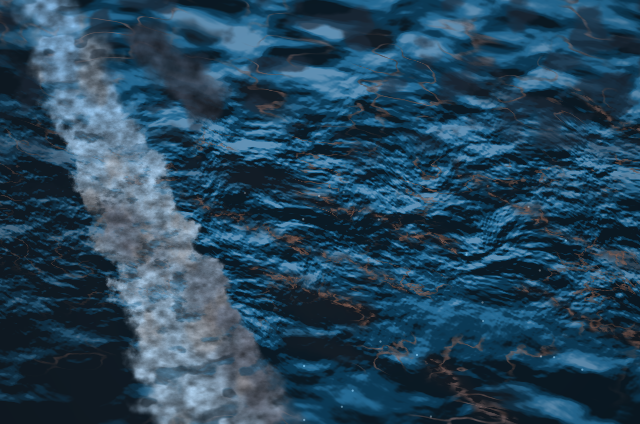
This texture is drawn by a Shadertoy shader. Its source:

```glsl
// Wet rippled asphalt at dusk with a worn, pale painted stripe on the left.
// Slanted value noise forms ripples lit by their slope; rocks and rust-brown
// crests are distance shapes, and detail fades away from the focal band.

const vec3 DEEP = vec3(0.040, 0.098, 0.140);
const vec3 WATER = vec3(0.045, 0.225, 0.335);
const vec3 SKY = vec3(0.140, 0.410, 0.575);
const vec3 GLINT = vec3(0.440, 0.600, 0.730);
const vec3 STONE = vec3(0.105, 0.120, 0.150);
const vec3 RUST = vec3(0.470, 0.330, 0.280);

float hash(vec2 p) {
    vec3 q = fract(p.xyx * vec3(0.1031, 0.1030, 0.0973));
    q += dot(q, q.yzx + 33.33);
    return fract((q.x + q.y) * q.z);
}

float noise(vec2 p) {
    vec2 i = floor(p), f = fract(p);
    f = f * f * (3.0 - 2.0 * f);
    return mix(mix(hash(i), hash(i + vec2(1, 0)), f.x),
               mix(hash(i + vec2(0, 1)), hash(i + vec2(1, 1)), f.x), f.y);
}

// Normalised octave sum; blur suppresses the finer octaves.
float fbm(vec2 p, float blur) {
    float sum = 0.0, total = 0.0, amp = 1.0;
    for (int i = 0; i < 5; i++) {
        sum += amp * noise(p);
        total += amp;
        p = mat2(0.98, 0.2, -0.2, 0.98) * p * 2.07 + 17.3;
        amp *= 0.5 * exp(-0.9 * blur);
    }
    return sum / total;
}

// Ripple space: long axis runs down to the right, finer with distance.
vec2 rippleSpace(vec2 p) {
    vec2 q = vec2(0.95 * p.x - 0.30 * p.y, 0.28 * p.x + 0.96 * p.y);
    q += 0.05 * vec2(noise(p * 9.0 + 60.0), noise(p * 7.0));
    q.y += 0.15 * p.y * p.y;
    return q * vec2(8.5, 13.0);
}

float segmentDist(vec2 p, vec2 a, vec2 b) {
    vec2 d = b - a;
    return length(p - a - d * clamp(dot(p - a, d) / dot(d, d), 0.0, 1.0));
}

// Soft tilted ellipse: 1 in the core, 0 outside.
float blob(vec2 p, vec4 e, float tilt) {
    vec2 d = p - e.xy;
    d.y += tilt * d.x;
    return 1.0 - smoothstep(0.3, 1.35, length(d / e.zw));
}

float rocks(vec2 p) {
    vec4 rock[10] = vec4[10](
        vec4(0.63, 0.77, 0.08, 0.035), vec4(0.41, 0.68, 0.06, 0.030),
        vec4(0.61, 0.58, 0.11, 0.045), vec4(0.76, 0.28, 0.12, 0.050),
        vec4(0.78, 0.18, 0.13, 0.035), vec4(1.32, 0.68, 0.08, 0.030),
        vec4(0.87, 0.92, 0.06, 0.030), vec4(1.16, 0.79, 0.07, 0.030),
        vec4(1.13, 0.08, 0.14, 0.040), vec4(0.47, 0.93, 0.06, 0.025));
    float m = 0.0;
    for (int i = 0; i < 10; i++) m = max(m, blob(p, rock[i], 0.25));
    return m;
}

float crestDist(vec2 p) {
    vec4 crest[8] = vec4[8](
        vec4(0.43, 0.54, 0.94, 0.325), vec4(0.70, 0.55, 1.08, 0.41),
        vec4(1.07, 0.61, 1.35, 0.43), vec4(1.35, 0.43, 1.51, 0.37),
        vec4(1.23, 0.315, 1.51, 0.205), vec4(0.59, 0.37, 0.88, 0.255),
        vec4(1.00, 0.14, 1.20, 0.00), vec4(1.35, 0.78, 1.51, 0.69));
    float d = 9.0;
    for (int i = 0; i < 8; i++) d = min(d, segmentDist(p, crest[i].xy, crest[i].zw));
    return d;
}

vec3 water(vec2 p, float blur, float side) {
    vec2 e = vec2(-0.0015, 0.005), q = rippleSpace(p);
    float slope = (fbm(q, blur) - fbm(rippleSpace(p + e), blur)) * 30.0;
    slope *= 1.0 - 0.5 * blob(p, vec4(1.08, 0.26, 0.28, 0.12), 0.2);
    vec2 wobble = vec2(fbm(p * 22.0, blur), fbm(p * 22.0 + 40.0, blur)) - 0.5;
    float rock = rocks(p + 0.07 * wobble);
    float level = 0.12 + slope + 0.55 * (p.y - 0.5) + 0.4 * (noise(p * 4.0 + 9.0) - 0.5);
    level += 0.45 * blob(p + 0.1 * wobble, vec4(0.58, 0.83, 0.08, 0.08), 0.5);
    level -= 0.55 * rock + 0.75 * side + 0.2 * smoothstep(0.3, 0.0, p.y);
    vec3 col = mix(DEEP, WATER, smoothstep(-0.75, 0.0, level));
    col = mix(col, SKY, smoothstep(0.1, 0.8, level));
    col = mix(col, GLINT, 0.75 * smoothstep(0.8, 1.7, level));
    col = mix(col, STONE, 0.45 * rock + 0.35 * side);

    // Far mottling: defocused stones between the reflections.
    float mottle = smoothstep(0.53, 0.68, fbm(p * vec2(13.0, 20.0) + 90.0, 0.5 * blur));
    col = mix(col, vec3(0.12, 0.17, 0.23), 0.65 * mottle * smoothstep(0.45, 0.8, p.y));

    // Thin rust contours cluster on the crests and in scattered patches.
    float d = crestDist(p + 0.06 * wobble);
    float crust = exp(-d * d / (0.00018 + 0.0004 * blur));
    float contour = abs(fbm(q * vec2(1.5, 2.0) + 5.0, blur) - 0.5);
    float fleck = 1.0 - smoothstep(0.005, 0.04 + 0.02 * blur, contour);
    float patchy = smoothstep(0.45, 0.75, fbm(p * vec2(8.0, 12.0) + 3.0, 0.5));
    float line = exp(-d * d / (0.00002 + 0.0003 * blur));
    float grit = fbm(q * vec2(7.0, 9.0), 0.5 * blur);
    col = mix(col, STONE * 0.8, 0.6 * crust);
    float rust = max(0.8 * fleck * patchy, crust * fleck);
    rust = max(rust, 0.8 * line * smoothstep(0.42, 0.62, grit));
    vec3 rim = mix(RUST, vec3(0.36, 0.36, 0.41), 0.6 * blur);
    return mix(col, rim * (0.4 + 1.1 * grit), 0.8 * rust * (1.0 - 0.5 * side));
}

vec3 paint(vec2 p, float blur, float across) {
    float grain = fbm(p * vec2(42.0, 62.0), 0.5 * blur);
    vec3 col = mix(vec3(0.49, 0.58, 0.66), vec3(0.40, 0.55, 0.68), smoothstep(0.45, 0.95, p.y));
    float worn = smoothstep(0.4, 0.85, across) * smoothstep(0.5, 0.25, p.y);
    worn = max(worn, blob(p, vec4(0.30, 0.45, 0.11, 0.07), 0.4));
    worn *= 0.35 + 0.9 * fbm(p * 20.0, blur);
    col = mix(col, vec3(0.28, 0.29, 0.33), clamp(worn, 0.0, 0.85));
    float warm = smoothstep(0.55, 0.75, fbm(p * vec2(14.0, 10.0) + 8.0, blur));
    col = mix(col, vec3(0.50, 0.47, 0.46), 0.5 * warm);
    return col * (0.48 + 1.15 * grain);
}

void mainImage(out vec4 fragColor, in vec2 fragCoord) {
    vec2 p = fragCoord / iResolution.y;
    float blur = smoothstep(0.12, 0.55, abs(p.y - 0.46));

    // Stripe borders converge with distance and are frayed by noise.
    float left = 0.36 - 0.25 * p.y - 0.08 * p.y * p.y;
    float right = 0.70 - 0.523 * p.y;
    float x = p.x + 0.09 * (fbm(p * 24.0, 0.5 * blur) - 0.5);
    float soft = 0.010 + 0.025 * blur;
    float stripe = smoothstep(left - soft, left + soft, x) * (1.0 - smoothstep(right - soft, right + soft, x));
    float side = (1.0 - smoothstep(left - 0.04, left + 0.04, p.x)) * (1.0 - 0.45 * p.y);

    vec3 col = water(p, blur, side);
    float holes = smoothstep(0.28, 0.46, fbm(p * vec2(26.0, 40.0) + 30.0, blur));
    col = mix(col, paint(p, blur, (p.x - left) / (right - left)), stripe * (0.5 + 0.45 * holes));

    // Blurred grey-brown slab beside the stripe.
    float slab = segmentDist(vec2(x, p.y), vec2(0.35, 0.90), vec2(0.485, 0.76));
    slab = 1.0 - smoothstep(0.025, 0.07, slab);
    col = mix(col, vec3(0.18, 0.21, 0.26) * (0.4 + 1.2 * fbm(p * 35.0, 0.3)), 0.85 * slab);

    // Sparse ice glints in the wet area.
    vec2 cell = floor(p * 34.0), f = fract(p * 34.0) - 0.5;
    f += 0.5 * (vec2(hash(cell), hash(cell + 9.0)) - 0.5);
    float spark = step(0.965, hash(cell + 71.0)) * (1.0 - smoothstep(0.03, 0.14, length(f)));
    col += 0.3 * spark * step(right, p.x) * smoothstep(0.65, 0.5, p.y);

    vec2 fromCentre = p - vec2(0.8, 0.55);
    fragColor = vec4(clamp(col * (1.03 - 0.18 * dot(fromCentre, fromCentre)), 0.0, 1.0), 1.0);
}
```
